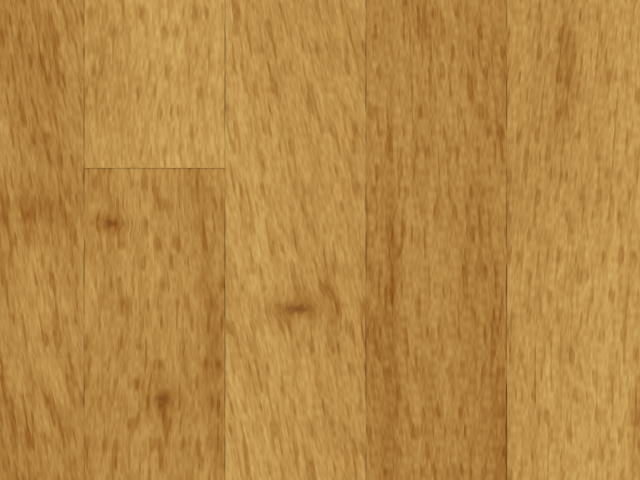
Give the GLSL for this texture, as a Shadertoy shader.

```glsl
// Oak strip flooring: upright planks with leaning grain, pores, stains and knots.

const float FIRST_SEAM = 0.1753;   // lengths are in canvas heights
const float PLANK_WIDTH = 0.2934;
const float BUTT_JOINT = 0.649;
const float SEAM_SOFTNESS = 0.0030;

const vec3 DARK_OAK = vec3(0.595, 0.39, 0.155);
const vec3 LIGHT_OAK = vec3(0.805, 0.645, 0.365);
const vec3 KNOT_BROWN = vec3(0.47, 0.26, 0.09);

// Tone and grain lean of each plank, left to right
const float TONE[5] = float[](0.48, 0.48, 0.65, 0.39, 0.68);
const float LEAN[5] = float[](0.14, 0.03, 0.15, 0.04, -0.07);
const float SHORT_BOARD_TONE = 0.88;

// Broad stains: centre, radii; then the change of tone
const int STAINS = 9;
const vec4 STAIN[STAINS] = vec4[](
    vec4(0.06, 0.57, 0.11, 0.05), vec4(0.05, 0.86, 0.12, 0.16),
    vec4(0.08, 0.25, 0.10, 0.20), vec4(0.19, 0.83, 0.05, 0.25),
    vec4(0.45, 0.25, 0.025, 0.20), vec4(0.816, 0.45, 0.012, 0.40),
    vec4(1.02, 0.80, 0.05, 0.25), vec4(1.18, 0.87, 0.02, 0.12),
    vec4(1.33, 0.12, 0.02, 0.08));
const float STAIN_TONE[STAINS] = float[](
    -0.30, -0.14, 0.12, -0.28, -0.22, -0.25, -0.14, -0.24, -0.35);

// Knots: centre, core radii
const int KNOTS = 3;
const vec4 KNOT[KNOTS] = vec4[](
    vec4(0.618, 0.356, 0.024, 0.011), vec4(0.339, 0.170, 0.013, 0.014),
    vec4(0.234, 0.535, 0.013, 0.006));

float hash(vec2 p) {
    return fract(sin(dot(p, vec2(127.1, 311.7))) * 43758.5453);
}

float noise(vec2 p) {
    vec2 cell = floor(p), f = fract(p);
    f = f * f * (3.0 - 2.0 * f);
    return mix(mix(hash(cell), hash(cell + vec2(1, 0)), f.x),
               mix(hash(cell + vec2(0, 1)), hash(cell + vec2(1, 1)), f.x), f.y);
}

float plankIndex(float x) {
    return floor((x - FIRST_SEAM) / PLANK_WIDTH) + 1.0;
}

// Gaussian patch with centre in xy and radii in zw
float patchMask(vec2 p, vec4 blob) {
    vec2 d = (p - blob.xy) / blob.zw;
    return exp(-dot(d, d));
}

// Soft dark line
float seamMask(float dist) {
    return 1.0 - smoothstep(0.0, SEAM_SOFTNESS, abs(dist));
}

// Signed grain tone: broad figure, streaks, fine fibres, specks and short pores
float grainTone(vec2 g) {
    float figure = noise(g * vec2(7.0, 1.5));
    float rings = sin(38.0 * figure + 3.0 * noise(g * vec2(25.0, 5.0)));
    float streaks = noise(g * vec2(42.0, 3.0)) - 0.5;
    float fibres = noise(g * vec2(170.0, 30.0)) - 0.5;
    float specks = noise(g * vec2(290.0, 85.0) + 17.0) - 0.5;
    float pores = smoothstep(0.58, 0.88, noise(g * vec2(150.0, 24.0) + 43.0));
    return 0.30 * (figure - 0.5) + 0.03 * rings + 0.20 * streaks
         + 0.30 * fibres + 0.30 * specks - 0.32 * pores;
}

void mainImage(out vec4 fragColor, in vec2 fragCoord) {
    vec2 p = fragCoord / iResolution.y;
    float plank = plankIndex(p.x);
    int id = int(clamp(plank, 0.0, 4.0));
    bool shortBoard = id == 1 && p.y > BUTT_JOINT;
    float tone = shortBoard ? SHORT_BOARD_TONE : TONE[id];

    // Lean and wander of the grain
    float board = plank + (shortBoard ? 7.0 : 0.0);
    vec2 g = p;
    g.x += LEAN[id] * p.y + 0.035 * (noise(p * vec2(5.0, 3.0) + board * 9.0) - 0.5);

    // Stains with ragged strength
    float ragged = 0.5 + noise(g * vec2(85.0, 40.0));
    for (int i = 0; i < STAINS; i++) {
        float inside = plankIndex(STAIN[i].x) == plank ? 1.0 : 0.0;
        tone += inside * STAIN_TONE[i] * ragged * patchMask(p, STAIN[i]);
    }

    // Knots push the grain aside and darken the wood around them
    float core = 0.0;
    for (int i = 0; i < KNOTS; i++) {
        if (plankIndex(KNOT[i].x) != plank) continue;
        vec4 halo = vec4(KNOT[i].xy, KNOT[i].zw * vec2(3.5, 3.5));
        float around = patchMask(p, halo);
        g.x -= 0.3 * (p.x - halo.x) * around;
        tone -= 0.32 * ragged * around;
        vec2 wobble = 0.010 * (vec2(noise(p * 110.0), noise(p * 110.0 + 31.0)) - 0.5);
        core = max(core, patchMask(p + wobble, KNOT[i]));
    }
    tone += grainTone(g + board * vec2(3.7, 5.3)) + 0.07;

    // Colour and knot hearts
    vec3 color = mix(DARK_OAK, LIGHT_OAK, clamp(tone, -0.5, 1.15));
    color = mix(color, KNOT_BROWN, 0.75 * core);

    // Faint joints that come and go along their length
    float seamDist = (fract((p.x - FIRST_SEAM) / PLANK_WIDTH + 0.5) - 0.5) * PLANK_WIDTH;
    float seamId = floor((p.x - FIRST_SEAM) / PLANK_WIDTH + 0.5);
    float broken = smoothstep(0.25, 0.8, noise(vec2(seamId * 5.0, p.y * 28.0)));
    float joint = seamMask(seamDist) * (0.25 + 0.75 * broken);
    if (id == 1) joint = max(joint, 0.6 * seamMask(p.y - BUTT_JOINT));
    fragColor = vec4(color * (1.0 - 0.24 * joint), 1.0);
}
```
